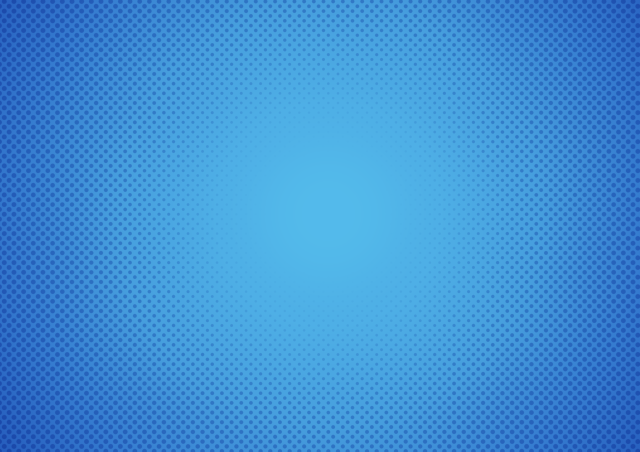
Write a WebGL 2 fragment shader that draws this background.

```glsl
#version 300 es
precision highp float;

uniform vec2 u_resolution;
out vec4 fragColor;

const vec3 CORE_BLUE = vec3(0.325, 0.73, 0.92);
const vec3 SKY_BLUE = vec3(0.305, 0.685, 0.90);
const vec3 MID_BLUE = vec3(0.275, 0.62, 0.868);
const vec3 DEEP_BLUE = vec3(0.205, 0.48, 0.81);
const vec3 EDGE_BLUE = vec3(0.15, 0.37, 0.745);

const vec2 GLOW_CENTER = vec2(0.513, 0.526);
const float CELL = 0.0214;

// Radial gradient from the bright core to the dark corners
vec3 glowColor(float r) {
    vec3 color = mix(CORE_BLUE, SKY_BLUE, smoothstep(0.04, 0.27, r));
    color = mix(color, MID_BLUE, clamp((r - 0.25) / 0.22, 0.0, 1.0));
    color = mix(color, DEEP_BLUE, clamp((r - 0.47) / 0.23, 0.0, 1.0));
    return mix(color, EDGE_BLUE, clamp((r - 0.70) / 0.18, 0.0, 1.0));
}

// Distance to the nearest point of a staggered lattice, in cells
float latticeDistance(vec2 p) {
    vec2 diagonal = vec2(p.x + p.y, p.x - p.y);
    return length(fract(diagonal) - 0.5) * inversesqrt(2.0);
}

// Smooth coverage of one dot
float dotMask(vec2 p, float radius, float pixel) {
    return 1.0 - smoothstep(radius - pixel, radius + pixel, latticeDistance(p));
}

void main() {
    vec2 uv = gl_FragCoord.xy / u_resolution.y;
    float aspect = u_resolution.x / u_resolution.y;
    vec2 center = GLOW_CENTER * vec2(aspect, 1.0);
    float r = length(uv - center);

    vec3 color = glowColor(r);

    // Halftone dots grow and darken away from the glow
    float growth = smoothstep(0.08, 0.75, r);
    float radius = mix(0.10, 0.25, growth);
    float pixel = 0.75 / (u_resolution.y * CELL);
    float strength = smoothstep(0.12, 0.48, r);
    vec3 dotColor = color * mix(vec3(0.72, 0.78, 0.90), vec3(0.68, 0.75, 0.89), growth);
    color = mix(color, dotColor, dotMask((uv - center) / CELL, radius, pixel) * strength);

    fragColor = vec4(color, 1.0);
}
```
